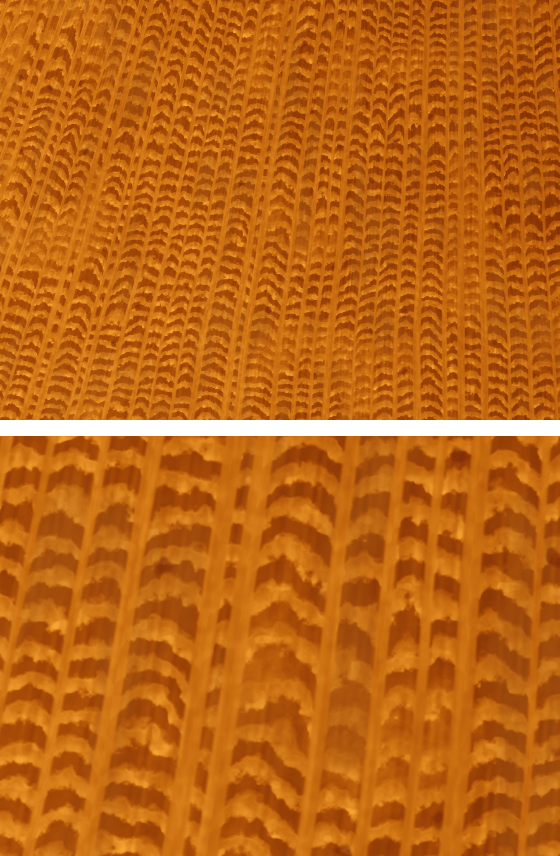
Top: the whole. Bottom: its middle third, enlarged.
Write a Shadertoy shader that draws this texture.

```glsl
// Cross-cut amber wood: fanning pale rays with scalloped dark and light bands between them.
#define RAY_SPACING 0.046
#define RAY_JITTER 0.72
#define RAY_MIN 0.0025
#define RAY_MAX 0.0085
#define BAND_COUNT 33.0
#define ARCH_DEPTH 0.5
#define GRAIN_SIZE 120.0
#define GRAIN_GAIN 0.42
#define FIBRE_GAIN 0.20
#define SPOT_CELLS 13.0

const vec3 UMBER = vec3(0.53, 0.205, 0.02);
const vec3 RUST  = vec3(0.68, 0.315, 0.03);
const vec3 AMBER = vec3(0.80, 0.44, 0.07);
const vec3 HONEY = vec3(0.93, 0.60, 0.17);
const vec3 HAZE  = vec3(0.66, 0.36, 0.09);

float hash(vec2 p) {
    vec3 q = fract(p.xyx * vec3(0.1031, 0.1030, 0.0973));
    q += dot(q, q.yzx + 33.33);
    return fract((q.x + q.y) * q.z);
}

float noise(vec2 p) {
    vec2 i = floor(p), f = fract(p);
    f = f * f * (3.0 - 2.0 * f);
    return mix(mix(hash(i), hash(i + vec2(1, 0)), f.x),
               mix(hash(i + vec2(0, 1)), hash(i + vec2(1, 1)), f.x), f.y);
}

float fbm(vec2 p) {
    return 0.55 * noise(p) + 0.3 * noise(p * 2.03 + 17.0) + 0.15 * noise(p * 4.1 + 41.0);
}

// Position along the fan: lines of constant value are the rays.
float fanCoord(vec2 p) {
    float h = p.y - 0.5;
    float u = (p.x - 0.35 * h) / (1.0 - 0.32 * h);
    return u + 0.007 * (noise(vec2(u * 6.0, p.y * 5.0) + 9.0) - 0.5);
}

// Nearest ray on each side: x = left place, y = right place, z = left id, w = right id.
vec4 findRays(float u) {
    float g = u / RAY_SPACING, base = floor(g);
    vec4 rays = vec4(-1e3, 1e3, 0.0, 0.0);
    for (int k = -1; k <= 2; k++) {
        float id = base + float(k);
        float place = id + (hash(vec2(id + 60.0, 3.0)) - 0.5) * RAY_JITTER;
        if (place <= g && place > rays.x) rays.xz = vec2(place, id);
        if (place > g && place < rays.y) rays.yw = vec2(place, id);
    }
    rays.xy *= RAY_SPACING;
    return rays;
}

float rayMask(float dist, float id, float soft) {
    float halfWidth = mix(RAY_MIN, RAY_MAX, hash(vec2(id + 60.0, 8.0)));
    return 1.0 - smoothstep(halfWidth - soft, halfWidth + soft, dist);
}

vec3 woodRamp(float t) {
    t = clamp(t, 0.0, 1.1) * 3.0;
    vec3 c = mix(UMBER, RUST, clamp(t, 0.0, 1.0));
    c = mix(c, AMBER, clamp(t - 1.0, 0.0, 1.0));
    return mix(c, HONEY, clamp(t - 2.0, 0.0, 1.3));
}

// Sparse small reddish pores, one chance per grid cell.
float pores(vec2 p) {
    vec2 q = p * SPOT_CELLS, id = floor(q);
    vec2 centre = 0.25 + 0.5 * vec2(hash(id + 5.0), hash(id + 71.0));
    float d = length(fract(q) - centre) + 0.09 * (noise(p * 160.0) - 0.5);
    return step(0.84, hash(id + 33.0)) * (1.0 - smoothstep(0.04, 0.12, d));
}

void mainImage(out vec4 fragColor, in vec2 fragCoord) {
    vec2 p = fragCoord / iResolution.y;
    float soft = max(0.0018, 0.7 / iResolution.y);
    float u = fanCoord(p);
    vec2 along = vec2(u, p.y);

    // Rays
    vec4 rays = findRays(u);
    float ray = max(rayMask(u - rays.x, rays.z, soft), rayMask(rays.y - u, rays.w, soft));

    // Arched bands, loosely continued from one gap to the next
    float halfGap = 0.5 * (rays.y - rays.x);
    float across = (u - rays.x) / halfGap - 1.0;
    float grain = fbm(p * GRAIN_SIZE);
    float height = p.y + 0.34 * u - 0.16 * u * u + ARCH_DEPTH * halfGap * across * across;
    float phase = height * BAND_COUNT + 3.0 * noise(along * vec2(4.0, 5.0))
                + 0.45 * hash(vec2(rays.z + 60.0, 21.0))
                + 0.6 * noise(along * vec2(35.0, 22.0)) + 0.45 * (grain - 0.5);
    float f = fract(phase);
    float dark = smoothstep(0.0, 0.2, f) * (1.0 - smoothstep(0.50, 0.66, f));
    float rim = smoothstep(0.56, 0.70, f) * (1.0 - smoothstep(0.70, 0.95, f));

    // Filled patches weaken the bands
    float patchy = smoothstep(0.52, 0.78, fbm(along * vec2(9.0, 7.0) + 4.0));
    dark *= 1.0 - 0.55 * patchy;
    float gapTone = mix(0.64 + 0.08 * rim, 0.17, dark);
    gapTone += (grain - 0.5) * GRAIN_GAIN * (1.25 - dark);
    float glint = smoothstep(0.70, 0.88, noise(p * 95.0 + 7.0)) * (1.0 - dark);
    gapTone += 0.17 * glint;

    // Fibres and uneven light
    float fibre = noise(along * vec2(260.0, 16.0)) - 0.5;
    float rayTone = 0.66 + 0.12 * (noise(p * 150.0) - 0.5);
    float tone = mix(gapTone, rayTone, 0.9 * ray) + FIBRE_GAIN * fibre;
    tone += 0.09 - 0.09 * p.x - 0.13 * smoothstep(0.5, 1.5, p.x * 0.6 + p.y * 0.7);
    tone += 0.16 * (fbm(p * 4.0 + 12.0) - 0.5);

    vec3 color = woodRamp(tone);
    color = mix(color, HAZE, 0.35 * smoothstep(0.45, 0.75, fbm(along * vec2(22.0, 9.0))) * (1.0 - ray));
    color = mix(color, vec3(0.48, 0.15, 0.02), 0.6 * pores(p) * (1.0 - ray));
    fragColor = vec4(color, 1.0);
}
```
